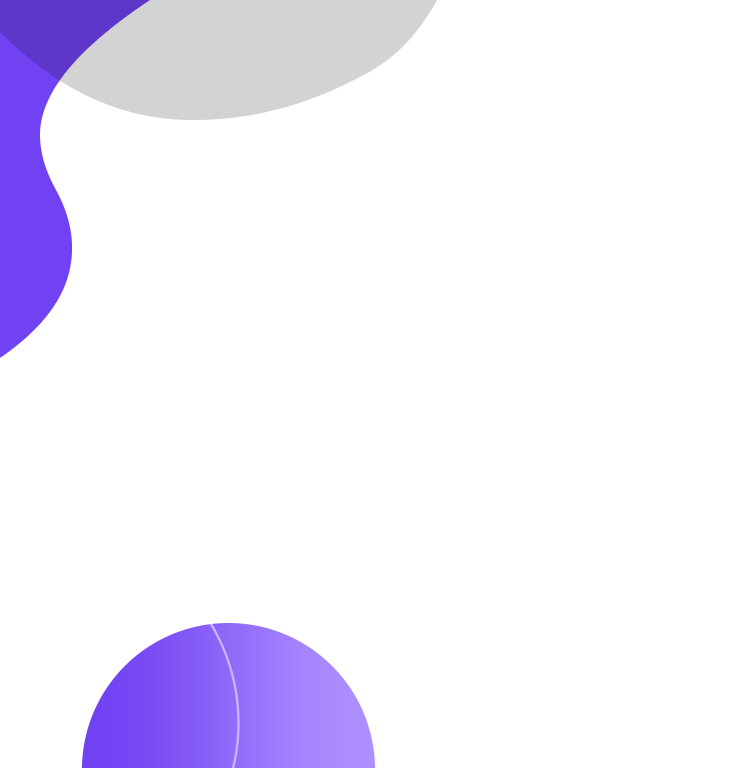
Reproduce this background procedurally as a Shadertoy shader.

```glsl
#define VIOLET vec3(0.443, 0.257, 0.950)
#define LILAC vec3(0.680, 0.560, 1.000)
#define ARC_TINT vec3(0.800, 0.700, 1.000)
#define SHADE 0.172
#define DISC_CENTER vec2(0.2975, 1.0020)
#define DISC_RADIUS 0.1908
#define ARC_CENTER vec2(0.0605, 0.9414)
#define ARC_RADIUS 0.2500
#define ARC_WIDTH 0.0030

// Antialiased coverage of the region where d is negative
float cover(float d) {
    float slope = length(vec2(dFdx(d), dFdy(d)));
    return clamp(0.5 - d / max(slope, 1e-6), 0.0, 1.0);
}

// Cubic between two knots, each holding position, value and slope
float hermite(vec3 a, vec3 b, float s) {
    float span = b.x - a.x;
    float t = (s - a.x) / span;
    float u = 1.0 - t;
    return u * u * ((1.0 + 2.0 * t) * a.y + t * span * a.z)
         + t * t * ((3.0 - 2.0 * t) * b.y - u * span * b.z);
}

// Right edge of the wavy blob at depth y
float blobEdge(float y) {
    vec3 top   = vec3(0.0,    0.1953, -1.50);
    vec3 waist = vec3(0.1758, 0.0521,  0.00);
    vec3 bend  = vec3(0.2474, 0.0729,  0.55);
    vec3 belly = vec3(0.3229, 0.0938,  0.00);
    vec3 tail  = vec3(0.4661, 0.0,    -1.45);
    if (y < waist.x) return hermite(top, waist, y);
    if (y < bend.x) return hermite(waist, bend, y);
    if (y < belly.x) return hermite(bend, belly, y);
    return hermite(belly, tail, y);
}

// Lower edge of the grey oval at position x
float ovalEdge(float x) {
    vec3 left     = vec3(0.0,    0.0417,  1.0);
    vec3 bottom   = vec3(0.2513, 0.1563,  0.0);
    vec3 shoulder = vec3(0.4557, 0.1068, -0.5);
    vec3 right    = vec3(0.5690, 0.0,    -1.8);
    if (x < bottom.x) return hermite(left, bottom, x);
    if (x < shoulder.x) return hermite(bottom, shoulder, x);
    return hermite(shoulder, right, x);
}

void mainImage(out vec4 fragColor, in vec2 fragCoord) {
    // Canvas height is one unit, with depth measured from the top
    vec2 p = fragCoord / iResolution.y;
    p.y = 1.0 - p.y;

    // Blob and translucent oval
    vec3 color = mix(vec3(1.0), VIOLET, cover(p.x - blobEdge(p.y)));
    color *= 1.0 - SHADE * cover(p.y - ovalEdge(p.x));

    // Disc with a sideways gradient
    vec2 q = p - DISC_CENTER;
    float blend = smoothstep(-DISC_RADIUS, DISC_RADIUS, q.x);
    vec3 disc = mix(VIOLET, LILAC, blend);

    // Fine arc across the disc
    float arc = abs(length(p - ARC_CENTER) - ARC_RADIUS) - 0.5 * ARC_WIDTH;
    float pixel = 1.0 / iResolution.y;
    disc = mix(disc, ARC_TINT, clamp(0.5 - arc / pixel, 0.0, 1.0));

    color = mix(color, disc, cover(length(q) - DISC_RADIUS));
    fragColor = vec4(color, 1.0);
}
```
